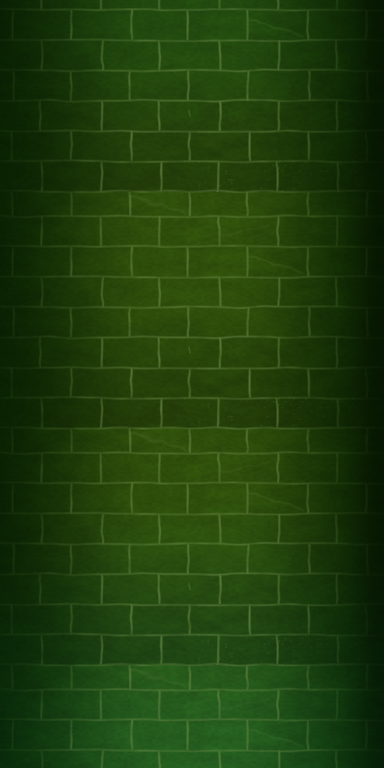
A Shadertoy shader for this texture:

```glsl
// Green glazed brick wall in running bond, with pale worn mortar and shaded sides.

// Lengths are in canvas widths; y runs downward from the top.
const float BRICK = 0.154;      // brick length
const float ROW = 0.0788;       // course height
const float SHORT = 0.0140;     // height missing from the seventh course
const float COURSES = 8.0;      // courses before the wall repeats
const float PERIOD = COURSES * ROW - SHORT;
const float FIRST_EDGE = 0.026;

const vec3 SHADOW = vec3(0.035, 0.125, 0.008);
const vec3 TOP_GREEN = vec3(0.125, 0.275, 0.055);
const vec3 OLIVE = vec3(0.172, 0.292, 0.040);
const vec3 LOW_GREEN = vec3(0.135, 0.345, 0.115);
const vec3 MORTAR = vec3(0.43, 0.55, 0.29);

float hash(vec2 p) {
    return fract(sin(dot(p, vec2(127.1, 311.7))) * 43758.5);
}

float noise(vec2 p) {
    vec2 i = floor(p), f = fract(p);
    f = f * f * (3.0 - 2.0 * f);
    return mix(mix(hash(i), hash(i + vec2(1, 0)), f.x),
               mix(hash(i + vec2(0, 1)), hash(i + vec2(1, 1)), f.x), f.y);
}

float stroke(float d, float halfWidth, float soft) {
    return 1.0 - smoothstep(max(halfWidth - soft, 0.0), halfWidth + soft, d);
}

float segment(vec2 p, vec2 a, vec2 b) {
    vec2 pa = p - a, ba = b - a;
    return length(pa - ba * clamp(dot(pa, ba) / dot(ba, ba), 0.0, 1.0));
}

// Height of a course edge inside one period
float courseEdge(float n) {
    return n * ROW - SHORT * step(6.5, n);
}

float edgeWobble(float x, float n) {
    return (noise(vec2(x * 16.0, mod(n, COURSES) * 7.0)) - 0.5) * 0.005;
}

float bedDistance(vec2 q, float row) {
    float above = q.y - courseEdge(row) - edgeWobble(q.x, row);
    float below = courseEdge(row + 1.0) - q.y + edgeWobble(q.x, row + 1.0);
    return min(abs(above), abs(below));
}

float jointDistance(vec2 q, float row) {
    float x = q.x - 0.417 - 0.5 * BRICK * (1.0 - mod(row, 2.0));
    float id = floor(x / BRICK + 0.5);
    float shift = (hash(vec2(id, row)) - 0.5) * 0.008;
    float bend = (noise(vec2(id * 9.0, q.y * 40.0)) - 0.5) * 0.004;
    return abs(x - id * BRICK - shift - bend);
}

// Brightness across the wall: lit centre, dark sides
float sideLight(float x) {
    return smoothstep(-0.05, 0.42, x) * (1.0 - smoothstep(0.60, 1.03, x));
}

// Courses darken downward, then brighten again at the short course
float courseTone(float v) {
    float fade = mix(1.07, 0.84, smoothstep(0.05, 6.0 * ROW, v));
    return mix(fade, 1.06, step(courseEdge(6.0), v));
}

// Creases, a small nick and chipped specks, in period coordinates
float wear(vec2 q, float row, float soft) {
    float ripple = (noise(q * 45.0) - 0.5) * 0.012;
    vec2 r = q + vec2(0.0, ripple);
    float marks = 0.17 * stroke(segment(r, vec2(0.65, 0.025), vec2(0.79, 0.07)), 0.002, soft);
    marks += 0.15 * stroke(segment(r, vec2(0.34, 0.488), vec2(0.48, 0.525)), 0.003, soft * 1.5);
    marks += 0.10 * stroke(segment(r, vec2(0.58, 0.59), vec2(0.70, 0.56)), 0.002, soft);
    marks += 0.35 * stroke(segment(q, vec2(0.492, 0.262), vec2(0.495, 0.276)), 0.001, soft);
    vec2 cell = q * 130.0;
    float speck = step(0.93, hash(floor(cell))) * stroke(length(fract(cell) - 0.5), 0.2, 0.25);
    float chipped = step(4.5, row) * step(row, 5.5) * smoothstep(0.38, 0.6, q.x);
    return marks + 0.25 * speck * chipped;
}

void mainImage(out vec4 fragColor, in vec2 fragCoord) {
    vec2 p = vec2(fragCoord.x, iResolution.y - fragCoord.y) / iResolution.x;
    float down = 1.0 - fragCoord.y / iResolution.y;
    float soft = max(1.0 / iResolution.x, 0.003);

    // Find the course
    vec2 q = vec2(p.x, mod(p.y - FIRST_EDGE, PERIOD));
    float row = floor((q.y + SHORT * step(courseEdge(7.0), q.y)) / ROW);
    float light = sideLight(q.x);

    // Glaze
    vec3 green = mix(TOP_GREEN, OLIVE, smoothstep(0.0, 0.3, down));
    green = mix(green, LOW_GREEN, smoothstep(0.6, 1.0, down));
    vec3 shade = mix(SHADOW, vec3(0.03, 0.165, 0.035), smoothstep(0.65, 1.0, down));
    vec3 color = mix(shade, green * courseTone(q.y), light);
    float mottle = noise(q * vec2(18.0, 40.0)) + noise(q * vec2(110.0, 190.0)) - 1.0;
    color *= 1.0 + 0.11 * mottle;

    // Mortar and wear
    float patchy = 0.65 + 0.6 * noise(q * 38.0 + 5.0);
    float bed = 0.40 * stroke(bedDistance(q, row), 0.0022, soft);
    float joint = 0.56 * stroke(jointDistance(q, row), 0.0024, soft);
    float pale = max(bed, joint) * patchy + wear(q, row, soft);
    color = mix(color, MORTAR, clamp(pale * (0.12 + 0.88 * light), 0.0, 0.8));

    color *= 1.0 - 0.3 * smoothstep(0.88, 1.0, q.x);
    fragColor = vec4(color, 1.0);
}
```
